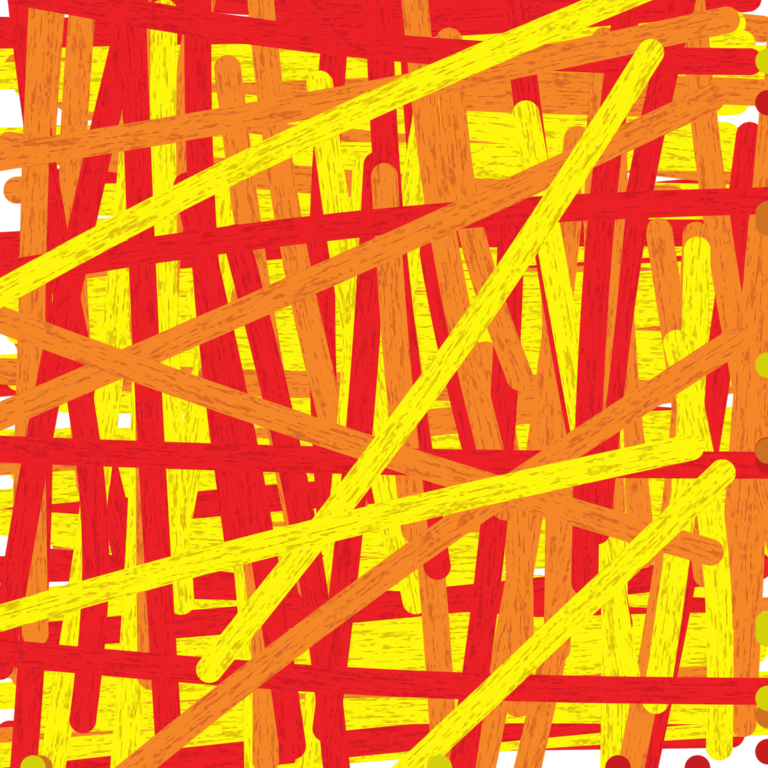
A Shadertoy shader for this pattern:

```glsl
// Layered red, orange and yellow brush strokes crossing a white canvas

const vec3 RED = vec3(0.92, 0.13, 0.15);
const vec3 ORANGE = vec3(0.96, 0.53, 0.16);
const vec3 YELLOW = vec3(0.99, 0.97, 0.05);
const float RADIUS = 0.0175;

float hash(vec2 p) {
    vec3 q = fract(vec3(p.xyx) * 0.1031);
    q += dot(q, q.yzx + 33.33);
    return fract((q.x + q.y) * q.z);
}

float noise(vec2 p) {
    vec2 i = floor(p), f = fract(p);
    f = f * f * (3.0 - 2.0 * f);
    return mix(mix(hash(i), hash(i + vec2(1, 0)), f.x),
               mix(hash(i + vec2(0, 1)), hash(i + vec2(1, 1)), f.x), f.y);
}

// Picks a paint: below redShare red, then orange, above yellowFrom yellow
vec3 pickPaint(float h, float redShare, float yellowFrom) {
    return h < redShare ? RED : h < yellowFrom ? ORANGE : YELLOW;
}

// Bowed, round-ended stroke with bristle streaks running along it
void stroke(inout vec3 col, vec2 p, vec2 centre, float angle,
            float halfLength, float bend, vec3 paint, float seed) {
    float c = cos(angle), s = sin(angle);
    vec2 q = mat2(c, -s, s, c) * (p - centre);
    q.y -= bend * cos(1.57 * clamp(q.x / halfLength, -1.0, 1.0));
    float d = length(vec2(max(abs(q.x) - halfLength, 0.0), q.y)) - RADIUS;
    float pixel = 1.0 / iResolution.y;
    if (d > pixel) return;

    float streak = noise(vec2(q.x * 40.0, q.y * 400.0) + seed * 17.0 + 300.0);
    float grain = noise(q * vec2(190.0, 420.0) + seed * 29.0 + 500.0);
    float tone = smoothstep(0.16, 0.52, mix(streak, grain, 0.4));
    vec3 shade = paint * vec3(0.89, 0.77, 0.9);
    col = mix(col, mix(shade, paint, tone), smoothstep(pixel, -pixel, d) );
}

void mainImage(out vec4 fragColor, in vec2 fragCoord) {
    vec2 p = fragCoord / iResolution.y;
    vec3 col = vec3(1.0);

    // Ground of dense, nearly level strokes
    for (int i = 0; i < 84; i++) {
        float k = float(i);
        float h = hash(vec2(k, 3.0)), g = hash(vec2(k, 7.0));
        vec2 centre = vec2(0.44 + 0.12 * h, fract(k * 0.618 + 0.1));
        stroke(col, p, centre, 0.22 * (g - 0.5), 0.42 + 0.1 * g, 0.03 * (h - 0.5),
               pickPaint(hash(vec2(k, 11.0)), 0.2, 0.42), k);
    }

    // Thicket of upright, slightly leaning strokes
    for (int i = 0; i < 54; i++) {
        float k = float(i);
        float h = hash(vec2(k, 23.0)), g = hash(vec2(k, 31.0)), m = hash(vec2(k, 43.0));
        vec2 centre = vec2(fract(k * 0.618 + 0.06 * h), 0.25 + 0.5 * g);
        stroke(col, p, centre, 1.57 + 0.42 * (m - 0.5), 0.22 + 0.3 * h, 0.05 * (g - 0.5),
               pickPaint(hash(vec2(k, 59.0)), 0.31, 0.76), k + 100.0);
    }

    // Long sweeping strokes on top: four red, four orange, four yellow
    for (int i = 0; i < 12; i++) {
        float j = float(i % 4);
        float h = hash(vec2(float(i), 71.0)) - 0.5;
        vec2 centre = vec2(0.5, 0.965 - 0.28 * j);
        float angle = 0.22 * h;
        vec3 paint = RED;
        if (i >= 8) {
            centre = vec2(0.36 + 0.2 * mod(j, 2.0), 0.78 - 0.25 * j);
            angle = 0.45 - 0.1 * j + 0.6 * mod(j, 2.0);
            paint = YELLOW;
        } else if (i >= 4) {
            centre = vec2(0.46 + 0.1 * h, 0.88 - 0.22 * j);
            angle = 0.15 + 0.5 * cos(2.5 * j - 1.5);
            paint = ORANGE;
        }
        stroke(col, p, centre, angle, 0.53 + 0.12 * h, 0.06 * h, paint, float(i) + 200.0);
    }

    // Darker dabs where the brush left the right and bottom edges
    for (int i = 0; i < 18; i++) {
        float k = float(i), along = hash(vec2(k, 83.0));
        vec2 centre = i < 13 ? vec2(iResolution.x / iResolution.y, along) : vec2(along, 0.0);
        float d = length(p - centre) - RADIUS * 0.95;
        vec3 paint = 0.84 * pickPaint(hash(vec2(k, 97.0)), 0.3, 0.5);
        col = mix(col, paint, smoothstep(1.0, -1.0, d * iResolution.y));
    }

    fragColor = vec4(col, 1.0);
}
```
